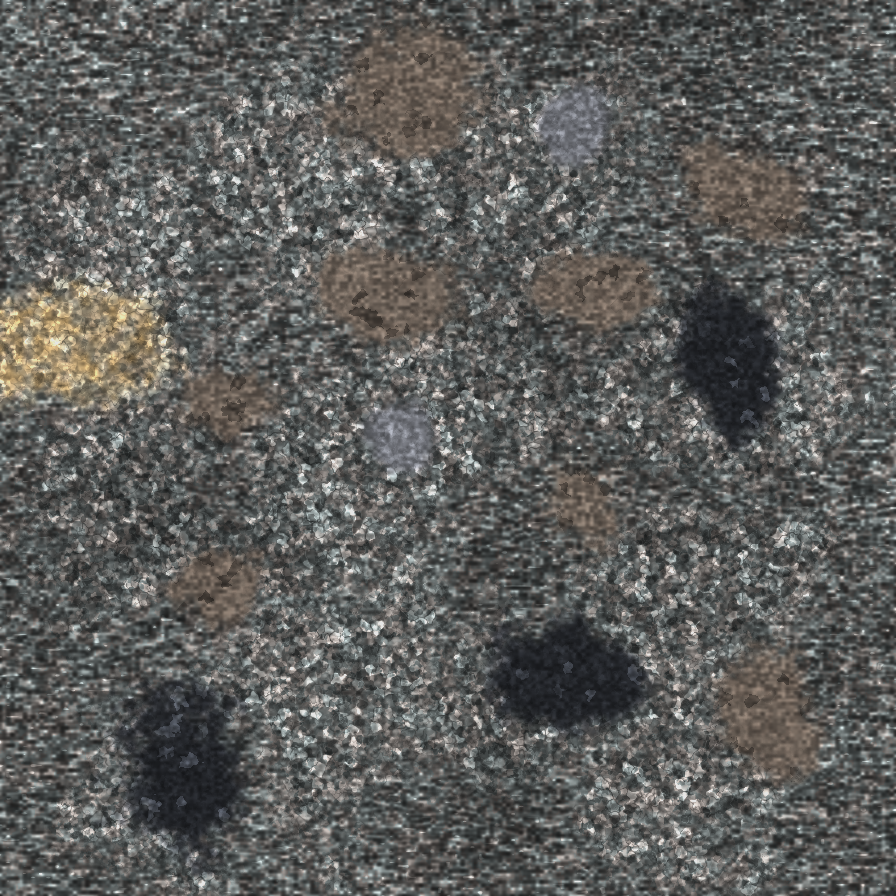
Reproduce this texture procedurally as a Shadertoy shader.

```glsl
const float BASE_TONE = 0.315;
const vec2 STREAK_SCALE = vec2(85.0, 250.0);
const vec2 FINE_SCALE = vec2(215.0, 256.0);
const float GRANULE_SCALE = 88.0;
const float CHIP_SCALE = 155.0;

const vec3 COOL_TINT = vec3(0.95, 1.02, 1.02);
const vec3 WARM_TINT = vec3(1.04, 0.99, 0.96);
const vec3 BROWN_TINT = vec3(1.13, 0.99, 0.88);
const vec3 OCHRE_TINT = vec3(1.20, 1.00, 0.68);
const vec3 SLATE_TINT = vec3(0.97, 0.99, 1.05);
const vec3 SOOT_TINT = vec3(0.92, 0.98, 1.10);

const vec2 OCHRE_CENTER = vec2(0.07, 0.61);
const vec2 OCHRE_RADII = vec2(0.14, 0.075);

float hash(vec2 p) {
    vec3 q = fract(p.xyx * 0.1031);
    q += dot(q, q.yzx + 33.33);
    return fract((q.x + q.y) * q.z);
}

vec2 hash2(vec2 p) {
    return vec2(hash(p), hash(p + 71.7));
}

float noise(vec2 p) {
    vec2 i = floor(p), f = fract(p);
    f = f * f * (3.0 - 2.0 * f);
    float low = mix(hash(i), hash(i + vec2(1, 0)), f.x);
    float high = mix(hash(i + vec2(0, 1)), hash(i + vec2(1, 1)), f.x);
    return mix(low, high, f.y);
}

float fbm(vec2 p) {
    float sum = 0.0, weight = 0.5;
    for (int i = 0; i < 4; i++) {
        sum += weight * noise(p);
        p = p * 2.03 + 17.3;
        weight *= 0.5;
    }
    return sum / 0.9375;
}

// Ragged cells: x is the value of the cell, y the gap to its neighbour
vec2 granules(vec2 p) {
    p += 0.7 * vec2(noise(p * 2.3), noise(p * 2.3 + 40.0));
    vec2 home = floor(p);
    float nearest = 9.0, second = 9.0, value = 0.0;
    for (int y = -1; y <= 1; y++) {
        for (int x = -1; x <= 1; x++) {
            vec2 id = home + vec2(x, y);
            float d = length(id + hash2(id + 5.0) - p);
            if (d < nearest) {
                second = nearest;
                nearest = d;
                value = hash(id + 23.0);
            } else {
                second = min(second, d);
            }
        }
    }
    return vec2(value, second - nearest);
}

float patchMask(vec2 p, vec2 center, vec2 radii, float ragged) {
    return 1.0 - smoothstep(0.65, 1.2, length((p - center) / radii) + ragged);
}

// Evenly spread patches of varied size and proportion
float scatter(vec2 p, int count, vec2 seed, float radius, float ragged) {
    float mask = 0.0;
    for (int i = 0; i < count; i++) {
        vec2 center = 0.1 + 0.8 * fract(seed + float(i) * vec2(0.7549, 0.5698));
        vec2 radii = radius * (0.7 + 0.6 * hash2(seed * 90.0 + float(i)));
        mask = max(mask, patchMask(p, center, radii, ragged));
    }
    return mask;
}

void mainImage(out vec4 fragColor, in vec2 fragCoord) {
    vec2 p = fragCoord / iResolution.y;

    // Patch layout
    float ragged = 1.5 * (fbm(p * 13.0) - 0.5) + 0.35 * (noise(p * 110.0) - 0.5);
    float grainy = scatter(p, 12, vec2(0.30, 0.88), 0.14, ragged);
    float brown = scatter(p, 8, vec2(0.42, 0.72), 0.065, ragged) * 0.85;
    float soot = scatter(p, 3, vec2(0.13, 0.045), 0.075, ragged);
    float slate = scatter(p, 2, vec2(0.68, 0.95), 0.04, ragged * 0.6);
    float ochre = patchMask(p, OCHRE_CENTER, OCHRE_RADII, ragged * 0.7);

    // Horizontal streaks, fine grit and short bright glints
    float fine = noise(p * FINE_SCALE) - 0.5;
    float streak = noise(p * STREAK_SCALE + 9.0) - 0.5;
    float glint = smoothstep(0.84, 0.96, noise(p * vec2(110.0, 240.0) + 60.0));
    float streaky = 1.05 * streak + 1.1 * fine + 0.5 * glint;

    // Mineral granules with darker seams
    vec2 granule = granules(p * GRANULE_SCALE);
    vec2 chip = granules(p * CHIP_SCALE + 31.0);
    float seam = 1.0 - smoothstep(0.0, 0.3, granule.y);
    float body = 1.15 * (granule.x - 0.5) * smoothstep(0.0, 0.2, granule.y);
    float flake = 0.85 * (chip.x - 0.5) * smoothstep(0.0, 0.25, chip.y);
    float grains = 0.25 + body + flake + 0.7 * fine - 0.18 * seam;

    // Combine the tone on a logarithmic scale
    float signal = mix(streaky, grains, max(grainy * 0.9, ochre * 0.8));
    signal += 0.5 * (fbm(p * 5.0 + 3.0) - 0.5);
    float pits = smoothstep(0.88, 0.94, granule.x);
    signal = mix(signal, 0.2 + 0.6 * fine + 0.2 * streak - 0.5 * pits, brown);
    signal = mix(signal, 0.42 + 0.5 * fine + 0.25 * flake, slate * 0.8);
    signal = mix(signal, signal * 0.7 + 0.38, ochre);
    signal = mix(signal, -0.9 + 0.6 * fine + 0.35 * flake + 0.7 * pits, soot * 0.9);
    float tone = BASE_TONE * exp(signal);

    // Mineral tints
    float warmth = mix(noise(p * 70.0 + 12.0), chip.x, 0.5);
    vec3 tint = mix(COOL_TINT, WARM_TINT, smoothstep(0.25, 0.85, warmth));
    tint = mix(tint, BROWN_TINT, brown);
    tint = mix(tint, OCHRE_TINT, ochre * (0.35 + 0.65 * noise(p * 95.0)));
    tint = mix(tint, SLATE_TINT, slate);
    tint = mix(tint, SOOT_TINT, soot);

    fragColor = vec4(clamp(tone * tint, 0.0, 0.9), 1.0);
}
```
